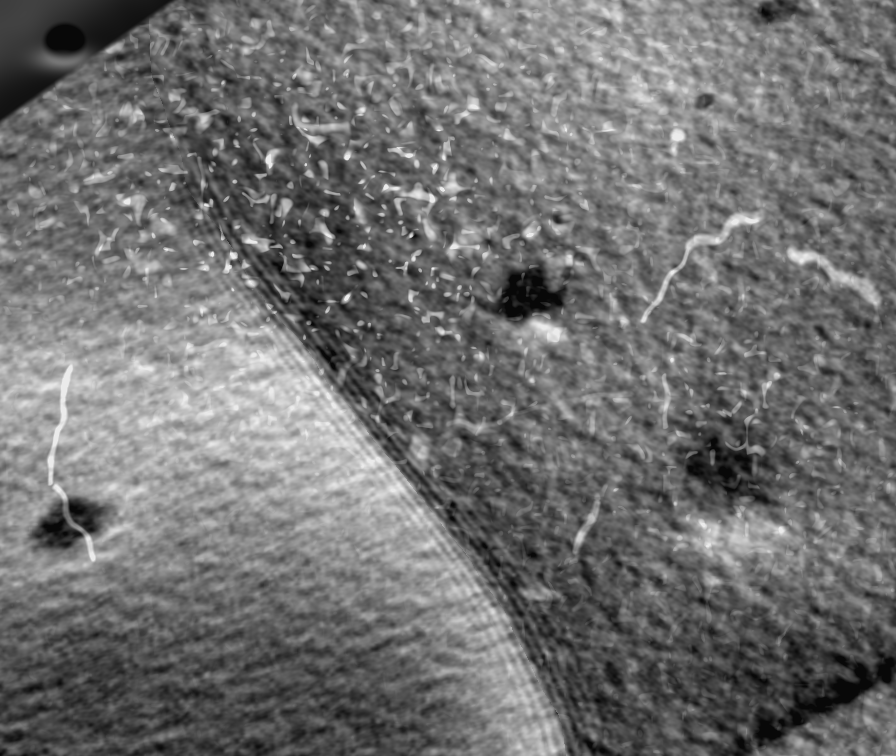
This texture is drawn by a Shadertoy shader. Its source:

```glsl
// Grey micrograph-like surface: a diagonal ridge, pebbled skin, pits, fibres and debris.
#define RELIEF 0.50
#define GRAIN 0.13
#define SPECKS 0.36
#define STRIATION 0.075
#define PIT_DEPTH 0.36
#define RIM_GLOW 0.36
#define FIBRE_GLOW 0.30
#define CONTRAST 1.08

float hash(vec2 p) {
    vec3 q = fract(vec3(p.xyx) * 0.1031);
    q += dot(q, q.yzx + 33.33);
    return fract((q.x + q.y) * q.z);
}

float noise(vec2 p) {
    vec2 i = floor(p), f = fract(p);
    f = f * f * (3.0 - 2.0 * f);
    return mix(mix(hash(i), hash(i + vec2(1, 0)), f.x),
               mix(hash(i + vec2(0, 1)), hash(i + vec2(1, 1)), f.x), f.y);
}

float fbm(vec2 p) {
    float sum = 0.0, amp = 0.5;
    for (int i = 0; i < 3; i++) {
        sum += amp * noise(p);
        p = mat2(1.6, 1.2, -1.2, 1.6) * p + 7.3;
        amp *= 0.5;
    }
    return sum;
}

vec2 turn(vec2 p, float a) {
    return mat2(cos(a), -sin(a), sin(a), cos(a)) * p;
}

float glow(vec2 p, vec2 centre, vec2 radius) {
    vec2 d = (p - centre) / radius;
    return exp(-dot(d, d));
}

// Flat-bottomed spot with a soft border
float spot(vec2 p, vec2 centre, vec2 radius) {
    return 1.0 - smoothstep(0.55, 1.25, length((p - centre) / radius));
}

float fibre(vec2 p, vec2 a, vec2 b, float width) {
    vec2 d = b - a;
    float t = clamp(dot(p - a, d) / dot(d, d), 0.0, 1.0);
    return 1.0 - smoothstep(width * 0.3, width * 1.4, length(p - a - d * t));
}

// Broad light on the slope left of the ridge
float leftTone(vec2 p, float d) {
    float crest = exp(-d * d / 0.012) * smoothstep(0.72, 0.5, p.y);
    float tone = 0.40 + 0.25 * glow(p, vec2(0.06, 0.49), vec2(0.28, 0.11));
    tone += 0.16 * glow(p, vec2(0.33, 0.38), vec2(0.24, 0.14)) + 0.22 * crest;
    return tone - 0.14 * smoothstep(0.30, 0.05, p.y) * (1.0 - crest);
}

// Broad light on the plain right of the ridge
float rightTone(vec2 p, float d) {
    float tone = 0.37 + 0.20 * glow(p, vec2(0.80, 0.97), vec2(0.26, 0.15));
    tone += 0.10 * glow(p, vec2(0.86, 0.78), vec2(0.22, 0.16));
    tone += 0.09 * glow(p, vec2(0.78, 0.48), vec2(0.14, 0.09));
    tone += 0.07 * glow(p, vec2(0.40, 0.95), vec2(0.22, 0.08));
    tone += 0.07 * glow(p, vec2(1.10, 0.28), vec2(0.12, 0.10));
    tone -= 0.13 * exp(-max(d, 0.0) / 0.11);
    tone -= 0.07 * glow(p, vec2(0.41, 0.67), vec2(0.09, 0.11));
    return tone - 0.16 * glow(p, vec2(1.12, 0.10), vec2(0.26, 0.10));
}

void mainImage(out vec4 fragColor, in vec2 fragCoord) {
    vec2 p = fragCoord / iResolution.y;
    vec2 w = p + 0.018 * (vec2(noise(p * 38.0), noise(p * 38.0 + 50.0)) - 0.5);

    // Ridge and the two slopes
    float ridgeX = 0.478 - 0.283 * sin(2.9 * clamp(p.y - 0.44, -0.54, 0.54));
    float d = (p.x - ridgeX) * 0.78;
    float soft = mix(0.014, 0.07, smoothstep(0.5, 0.85, p.y));
    float side = smoothstep(-soft, soft, d + 0.012 * (noise(p * 20.0) - 0.5));
    float tone = mix(leftTone(p, d), rightTone(p, d), side);
    tone += 0.12 * (fbm(p * 9.0) - 0.44);

    // Pebbled relief lit from above
    vec2 skin = side < 0.5 ? turn(p, 0.3) * vec2(40, 72) : turn(p, -0.4) * vec2(42, 64);
    float bump = fbm(skin) - fbm(skin + vec2(0.25, 0.55));
    tone += RELIEF * bump * mix(0.75, 1.0, side);
    tone += GRAIN * (noise(p * 150.0) - 0.5);

    // Fine lines following the ridge
    float lines = sin(d * 560.0 + 3.0 * noise(p * 9.0)) * exp(-pow((d - 0.008) / 0.04, 2.0));
    tone += STRIATION * lines * smoothstep(0.9, 0.65, p.y);

    // Scattered debris, densest beside the upper ridge
    float dense = 0.25 + glow(p, vec2(0.42, 0.68), vec2(0.28, 0.24)) + 0.5 * glow(p, vec2(0.97, 0.43), vec2(0.13, 0.12));
    dense *= mix(0.35, 1.0, max(side, smoothstep(0.5, 0.7, p.y)));
    for (int i = 0; i < 3; i++) {
        float scale = 48.0 + 28.0 * float(i);
        float flake = smoothstep(0.76, 0.95, noise(w * scale + 19.0 * float(i)));
        tone += SPECKS * flake * min(dense, 1.0);
    }

    // Pits with bright lower lips
    vec2 leftPit = turn(w - vec2(0.092, 0.306), 0.45);
    tone += RIM_GLOW * glow(w, vec2(0.713, 0.558), vec2(0.042, 0.018));
    tone += RIM_GLOW * glow(w, vec2(0.968, 0.293), vec2(0.075, 0.030));
    tone += 0.26 * glow(leftPit, vec2(0.0, -0.01), vec2(0.105, 0.060));
    tone -= PIT_DEPTH * spot(w, vec2(0.700, 0.610), vec2(0.046, 0.036));
    tone -= 0.26 * glow(w, vec2(0.960, 0.380), vec2(0.055, 0.065));
    tone -= 0.54 * spot(leftPit, vec2(0.0), vec2(0.062, 0.032));
    tone -= 0.25 * (spot(w, vec2(0.937, 0.866), vec2(0.018, 0.011)) + spot(w, vec2(1.02, 0.985), vec2(0.035, 0.014)));

    // Fibres and larger flakes
    float strands = fibre(w, vec2(0.856, 0.580), vec2(0.912, 0.672), 0.005);
    strands = max(strands, fibre(w, vec2(0.912, 0.672), vec2(1.002, 0.720), 0.008));
    strands = max(strands, fibre(w, vec2(1.050, 0.670), vec2(1.160, 0.610), 0.008));
    strands = max(strands, fibre(w, vec2(0.768, 0.275), vec2(0.788, 0.335), 0.005));
    strands = max(strands, fibre(w, vec2(0.075, 0.350), vec2(0.125, 0.268), 0.005));
    strands = max(strands, fibre(w, vec2(0.070, 0.360), vec2(0.090, 0.510), 0.004));
    strands = max(strands, 0.35 * fibre(w, vec2(0.590, 0.435), vec2(0.830, 0.478), 0.004));
    strands = max(strands, 0.8 * spot(w, vec2(0.556, 0.398), vec2(0.016, 0.024)));
    strands = max(strands, 0.8 * spot(w, vec2(0.712, 0.215), vec2(0.022, 0.011)));
    strands = max(strands, spot(w, vec2(0.900, 0.820), vec2(0.013, 0.010)));
    strands = max(strands, spot(w, vec2(0.703, 0.690), vec2(0.012, 0.014)));
    tone += FIBRE_GLOW * strands;

    // Dark hollow behind the upper left border
    float corner = p.y - 0.838 - 0.70 * p.x;
    float hollow = 0.08 + 0.17 * smoothstep(0.0, 0.13, corner) + 0.03 * noise(p * 25.0);
    hollow += 0.42 * glow(p, vec2(0.085, 0.922), vec2(0.036, 0.016));
    hollow -= 0.28 * spot(p, vec2(0.085, 0.944), vec2(0.026, 0.024));
    tone = mix(tone, hollow, smoothstep(-0.006, 0.006, corner));

    // Shadowed fold at the lower right
    float fold = p.y - 0.53 * (p.x - 0.988) - 0.006 * noise(p * 18.0);
    tone -= 0.20 * exp(-pow((fold - 0.012) / 0.018, 2.0)) * smoothstep(0.92, 1.0, p.x);
    tone += 0.14 * smoothstep(0.004, -0.008, fold);

    tone = clamp(0.40 + (tone - 0.40) * CONTRAST, 0.03, 0.92);
    fragColor = vec4(vec3(tone), 1.0);
}
```
